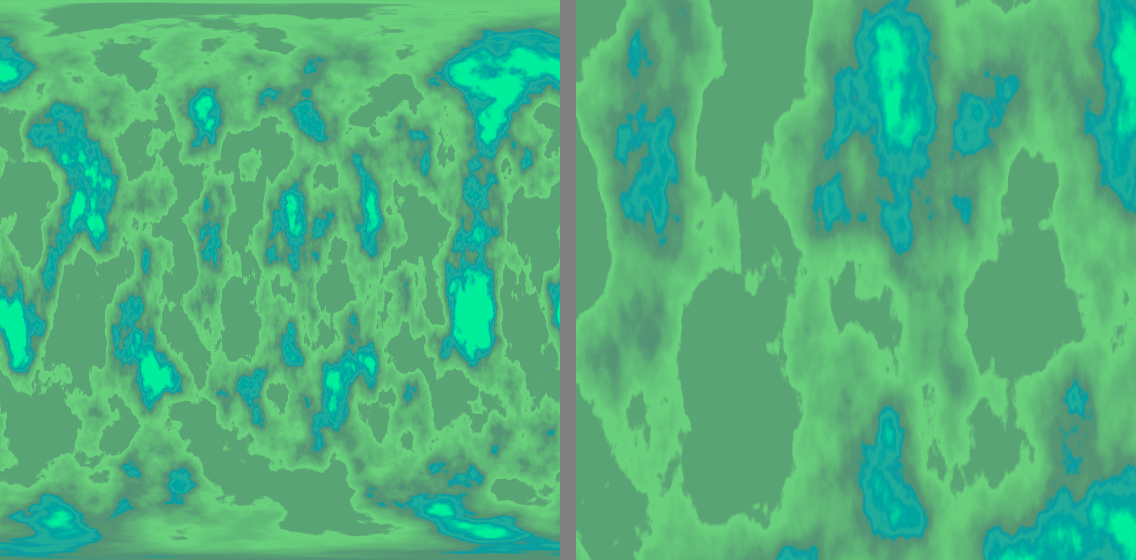
Left, the full canvas; right, a detail of the centre.
This texture is drawn by a WebGL 1 fragment shader. Its source:

```glsl
precision highp float;
// Planet-like noise wrapped on a sphere, unrolled to a flat map in greens and teals.
uniform vec2 u_resolution;

const float PI = 3.14159265;

// Random unit direction for a lattice corner
vec3 gradientAt(vec3 cell) {
  vec3 q = fract(cell * vec3(0.1031, 0.1030, 0.0973) + 0.137);
  q += dot(q, q.yxz + 33.33);
  return normalize(fract((q.xxy + q.yxx) * q.zyx) - 0.4999);
}

float corner(vec3 cell, vec3 local, vec3 offset) {
  return dot(gradientAt(cell + offset), local - offset);
}

float gradientNoise(vec3 p) {
  vec3 i = floor(p);
  vec3 f = p - i;
  vec3 w = f * f * f * (f * (f * 6.0 - 15.0) + 10.0);
  vec2 e = vec2(0.0, 1.0);
  float near = mix(
    mix(corner(i, f, e.xxx), corner(i, f, e.yxx), w.x),
    mix(corner(i, f, e.xyx), corner(i, f, e.yyx), w.x), w.y);
  float far = mix(
    mix(corner(i, f, e.xxy), corner(i, f, e.yxy), w.x),
    mix(corner(i, f, e.xyy), corner(i, f, e.yyy), w.x), w.y);
  return mix(near, far, w.z);
}

// Layered noise, scaled to a spread of about one
float terrain(vec3 p) {
  float sum = 0.0;
  float amplitude = 1.0;
  for (int octave = 0; octave < 7; octave++) {
    sum += amplitude * gradientNoise(p);
    p = p * 2.03 + vec3(17.3, 9.7, 23.1);
    amplitude *= 0.5;
  }
  return sum / 0.22;
}

// Flat lowland, bright rim, dull slope, teal pool, glowing core
vec3 palette(float h) {
  vec3 color = vec3(0.35, 0.645, 0.455);
  color = mix(color, vec3(0.41, 0.82, 0.49), smoothstep(-0.62, -0.42, h));
  color = mix(color, vec3(0.37, 0.72, 0.465), smoothstep(-0.42, 0.3, h));
  color = mix(color, vec3(0.33, 0.58, 0.455), smoothstep(0.2, 0.92, h));
  color = mix(color, vec3(0.03, 0.62, 0.63), smoothstep(0.93, 1.1, h));
  color = mix(color, vec3(0.12, 0.68, 0.605), smoothstep(1.1, 1.3, h));
  color = mix(color, vec3(0.0, 0.64, 0.625), smoothstep(1.35, 1.55, h));
  return mix(color, vec3(0.0, 0.93, 0.61), smoothstep(1.55, 2.1, h));
}

void main() {
  vec2 uv = gl_FragCoord.xy / u_resolution;

  // Longitude and latitude to a point on the sphere
  float lon = uv.x * 2.0 * PI;
  float lat = (uv.y - 0.5) * PI;
  vec3 point = vec3(cos(lat) * cos(lon), sin(lat), cos(lat) * sin(lon));

  gl_FragColor = vec4(palette(terrain(point * 2.1 + vec3(31.4, 12.6, 45.2))), 1.0);
}
```
